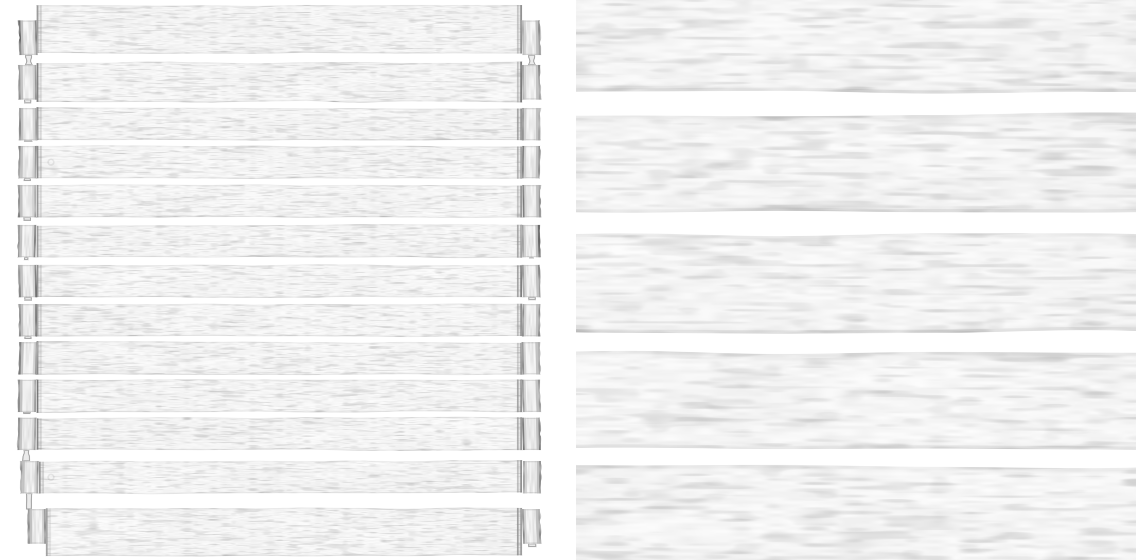
Left: the whole. Right: its middle third, enlarged.
A Shadertoy shader for this pattern:

```glsl
const float ROWS = 13.0;
const float PITCH = 0.0693;
const float AXIS = 0.4988;
const float SLAT_REACH = 0.4336;
const float TAB_REACH = 0.4502;
const float TAB_HALF_WIDTH = 0.0165;

float hash(vec2 p) {
    vec3 q = fract(p.xyx * 0.1031);
    q += dot(q, q.yzx + 33.33);
    return fract((q.x + q.y) * q.z);
}

float noise(vec2 p) {
    vec2 cell = floor(p), f = fract(p);
    f = f * f * (3.0 - 2.0 * f);
    return mix(mix(hash(cell), hash(cell + vec2(1, 0)), f.x),
               mix(hash(cell + vec2(0, 1)), hash(cell + vec2(1, 1)), f.x), f.y);
}

float cover(float d, float px) {
    return 1.0 - smoothstep(-0.6 * px, 0.6 * px, d);
}

float stroke(float d, float halfWidth, float px) {
    return cover(abs(d) - halfWidth, px);
}

float box(vec2 p, vec2 size) {
    vec2 d = abs(p) - size;
    return max(d.x, d.y);
}

// Centre and half height of a slat; the end rows are taller and further apart
vec2 slatSpan(float row) {
    float k = row - 6.0;
    float spread = 0.0078 * step(5.0, abs(k)) + 0.0265 * step(6.0, abs(k));
    float drift = 0.0026 * cos(0.9 * (k - 0.8));
    float halfHeight = 0.029 + 0.0138 * step(6.0, abs(k)) + (row == 1.0 ? 0.0065 : 0.0);
    return vec2(0.5 + PITCH * k + sign(k) * spread + drift, halfHeight);
}

vec2 tabSpan(float row) {
    vec2 span = slatSpan(row);
    float shift = 0.0149 * step(row, 0.0) - 0.010 * step(ROWS - 1.0, row);
    return vec2(span.x + shift, min(span.y, 0.031));
}

// Thin, nearly level fibres with sparse darker streaks
float grain(vec2 p, float row) {
    p.y -= (hash(vec2(row, 7.0)) - 0.2) * 0.012 * p.x;
    float fine = noise(vec2(p.x * 95.0, p.y * 520.0) + row * 17.0);
    float streak = noise(vec2(p.x * 42.0, p.y * 410.0) + row * 31.0 + 90.0);
    float dash = noise(vec2(p.x * 60.0, p.y * 300.0) + row * 23.0 + 40.0);
    float cloud = noise(vec2(p.x * 9.0, p.y * 45.0) + row * 11.0);
    return 0.994 - 0.045 * fine - 0.085 * smoothstep(0.56, 0.95, streak)
         - 0.05 * smoothstep(0.6, 0.95, dash) - 0.022 * cloud;
}

float paintSlat(float shade, vec2 p, float row, vec2 span, float inset, float px) {
    float y = p.y - span.x;
    float side = step(AXIS, p.x);
    float rough = row == 1.0 ? 0.0045 : 0.0022;
    float wobble = (noise(vec2(p.x * 11.0, row * 9.0 + step(0.0, y) * 4.0)) - 0.5) * rough;
    wobble += (hash(vec2(row, 20.0 + step(0.0, y))) - 0.5) * 0.004 * (p.x - 0.5);
    float edge = abs(y) - span.y - wobble;
    float end = abs(p.x - AXIS) - SLAT_REACH + inset;
    float tone = grain(p, row);
    // Soft bevels and faint broken rims
    tone -= 0.03 * smoothstep(-0.005, 0.0, edge) + 0.08 * smoothstep(-0.012, -0.002, end);
    float rim = mix(0.02, 0.055, step(0.0, y)) * (0.4 + noise(vec2(p.x * 30.0, row)));
    tone -= rim * stroke(edge + 0.001, 0.001, px);
    // Dark end wall, with a second fold further in on the right
    float endTone = 0.42 + 0.22 * hash(vec2(row, side + 3.0));
    tone = mix(tone, endTone, 0.9 * stroke(end + 0.0015, 0.0018, px));
    float fold = mix(0.35, 0.85, side) * (0.4 + 0.6 * hash(vec2(row, side + 9.0)));
    tone = mix(tone, 0.56, fold * stroke(end + 0.0078, 0.0015, px));
    // Faint round knot near the left end
    float knot = length(vec2(p.x - 0.091, y)) - 0.005;
    tone -= 0.07 * step(abs(mod(row, 8.0) - 3.0), 0.1) * stroke(knot, 0.0015, px);
    return mix(shade, tone, cover(max(edge, end), px));
}

float paintTab(float shade, vec2 p, float row, float inset, float px) {
    vec2 span = tabSpan(row), next = tabSpan(row + 1.0);
    float side = step(AXIS, p.x);
    vec2 key = vec2(row, side * 5.0);
    vec2 q = vec2(abs(p.x - AXIS) - TAB_REACH + inset, p.y - span.x);
    q.x += (hash(key + 2.0) - 0.5) * 0.003 + q.y * (hash(key + 8.0) - 0.5) * 0.07;

    // Narrow bridge to the next tab, or a short stub
    bool linked = row == 0.0 || (side == 0.0 && row > 9.0 && row < ROWS - 1.0);
    float stub = 0.007 * hash(key + 4.0) * step(0.5, hash(key + 6.0));
    float reach = linked ? next.x - next.y - span.x - span.y : stub;
    float neck = 0.004 + 0.004 * noise(vec2(q.y * 120.0, row));
    float link = box(q - vec2(0.0, span.y + 0.5 * reach), vec2(neck, 0.5 * reach + 0.001));
    float linkTone = mix(0.92, 0.66, stroke(link + 0.001, 0.0012, px));
    shade = mix(shade, linkTone, cover(link, px) * step(0.001, reach));

    // Body with upright fibres
    float chip = (noise(vec2(q.y * 110.0, row * 7.0 + side)) - 0.5) * 0.003;
    float body = box(q, vec2(TAB_HALF_WIDTH + chip * step(0.0, q.x), span.y));
    float tone = 0.975 - 0.10 * noise(vec2(q.x * 330.0, q.y * 45.0) + row * 13.0);
    tone -= 0.10 * stroke(abs(q.y) - span.y + 0.0012, 0.0012, px);
    // Folded walls: a heavy pair outside, a softer pair inside
    float wear = noise(vec2(q.y * 70.0, row * 5.0 + side * 2.0));
    float outerTone = 0.36 + 0.2 * hash(key + 1.0) + 0.2 * wear;
    float innerTone = 0.42 + 0.2 * hash(key + 3.0) + 0.15 * wear;
    tone = mix(tone, 0.72, 0.8 * stroke(q.x - 0.0105, 0.0022, px));
    tone = mix(tone, outerTone, stroke(q.x - 0.0145, 0.002, px));
    tone = mix(tone, 0.78, 0.7 * stroke(q.x + 0.0115, 0.0022, px));
    tone = mix(tone, innerTone, stroke(q.x + 0.0148, 0.0018, px));
    return mix(shade, tone, cover(body, px));
}

void mainImage(out vec4 fragColor, in vec2 fragCoord) {
    vec2 p = fragCoord / iResolution.xy;
    p.y = 1.0 - p.y;
    float px = 1.0 / iResolution.y, shade = 1.0;
    for (float row = 0.0; row < ROWS; row++) {
        vec2 span = slatSpan(row);
        if (abs(p.y - span.x) > 0.075) continue;
        float leftInset = 0.0125 * step(ROWS - 1.0, row) + 0.004 * step(ROWS - 2.0, row);
        float inset = leftInset * step(p.x, AXIS);
        shade = paintSlat(shade, p, row, span, inset, px);
        shade = paintTab(shade, p, row, inset, px);
    }
    fragColor = vec4(vec3(shade), 1.0);
}
```
